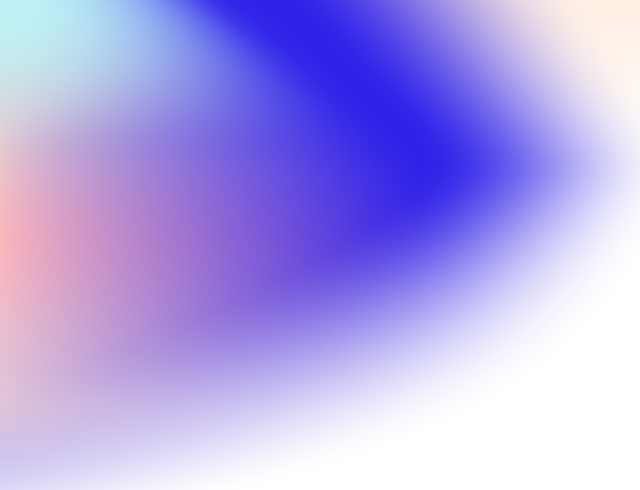
Give the GLSL for this background, as a Shadertoy shader.

```glsl
#define BLUE vec3(0.170, 0.115, 0.912)
#define CYAN vec3(0.745, 0.945, 0.960)
#define CORAL vec3(0.982, 0.715, 0.740)
#define LILAC vec3(0.880, 0.765, 0.845)
#define PERIWINKLE vec3(0.630, 0.605, 0.920)
#define PEACH vec3(1.000, 0.935, 0.890)
#define WHITE vec3(1.0)
#define APEX 0.34
#define BEND_SOFTNESS 0.002
#define CORE_SOFTNESS 0.008

// Colour along the left side, from top (0) to bottom (1)
vec3 leftColor(float depth) {
    vec3 color = mix(CYAN, CORAL, smoothstep(0.0, 0.5, depth));
    color = mix(color, LILAC, smoothstep(0.47, 0.82, depth));
    return mix(color, PERIWINKLE, smoothstep(0.8, 1.03, depth));
}

// Colour beyond the blue wedge on the right
vec3 rightColor(float depth) {
    return mix(PEACH, WHITE, smoothstep(-0.05, 0.4, depth));
}

// Gradual climb from the left side into the blue core
float coreRamp(float x, float depth, float rise, float fall) {
    float reach = x / (0.33 + 0.95 * rise + 0.2 * fall);
    float gap = reach - 1.0;
    float ramp = 0.5 * (reach + 1.0 - sqrt(gap * gap + CORE_SOFTNESS));
    float curve = mix(2.6, 0.9, smoothstep(0.0, 0.32, depth)) + 0.4 * fall;
    return pow(clamp(ramp, 0.0001, 1.0), curve);
}

// Wide soft edge that bends back to the left below the apex
float outerFade(float x, float rise, float fall) {
    float fall2 = fall * fall;
    float start = 0.43 + 0.75 * rise - 0.8 * fall - 1.6 * fall2;
    float end = 0.92 + 0.5 * rise - 0.4 * fall - 2.2 * fall2 * fall2;
    return smoothstep(start, end, x);
}

void mainImage(out vec4 fragColor, in vec2 fragCoord) {
    vec2 uv = fragCoord / iResolution.xy;
    float depth = 1.0 - uv.y;

    // Split the depth into parts above and below the apex
    float below = depth - APEX;
    float fall = 0.5 * (below + sqrt(below * below + BEND_SOFTNESS));
    float rise = depth - fall;

    // Layer the blue core and the outer light
    vec3 color = mix(leftColor(depth), BLUE, coreRamp(uv.x, depth, rise, fall));
    color = mix(color, rightColor(depth), outerFade(uv.x, rise, fall));
    fragColor = vec4(color, 1.0);
}
```
